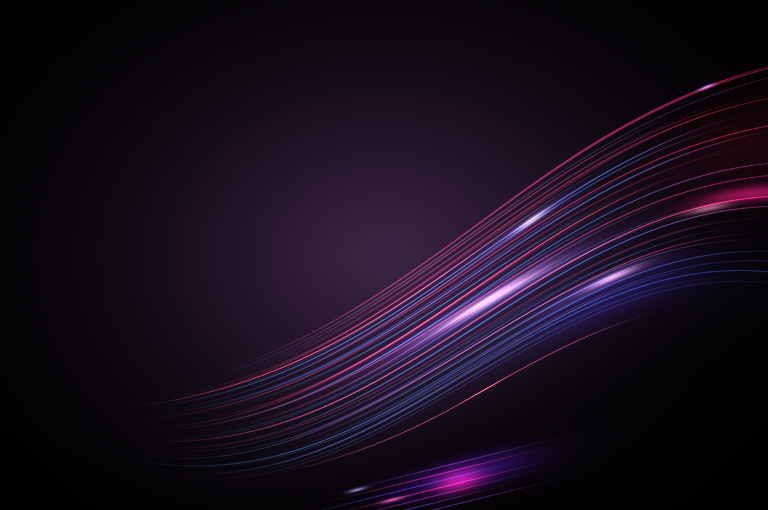
Write a WebGL 1 fragment shader that draws this background.

```glsl
precision highp float;
// Flowing bundle of neon light trails with soft flares over a dark violet glow.
uniform vec2 u_resolution;

#define TRAILS 52
#define LOW_TRAILS 7
#define TRAIL_WIDTH 0.0009
#define TRAIL_GAIN 0.86
#define WOBBLE 0.014
#define PINK vec3(0.90, 0.27, 0.46)
#define CYAN vec3(0.24, 0.60, 0.76)
#define BLUE vec3(0.14, 0.20, 0.72)
#define RED vec3(0.78, 0.08, 0.24)
#define VIOLET vec3(0.36, 0.19, 0.56)
#define MAGENTA vec3(0.78, 0.09, 0.42)

float hash(float n) {
    return fract(sin(n * 127.1 + 3.7) * 43758.5453);
}

// Heights of the lower (x) and upper (y) borders of the bundle.
vec2 borders(float x) {
    float z = exp(2.0 * (x - 0.62) / 0.36);
    float lower = 0.251 - 0.193 * cos(3.14159 * (x - 0.27) / 0.69);
    float upper = 0.56 + 0.395 * (z - 1.0) / (z + 1.0);
    return vec2(lower, upper);
}

// Soft elliptical spot.
float spot(vec2 p, vec2 center, vec2 size) {
    vec2 d = (p - center) / size;
    return exp(-dot(d, d));
}

// Antialiased thin line; keeps its energy when thinner than a pixel.
float hairline(float dist, float width) {
    float w = max(width, 0.58 / u_resolution.y);
    return (1.0 - smoothstep(0.0, 2.0 * w, abs(dist))) * min(1.0, 1.25 * width / w);
}

// Trail hue: mixed pink and cyan, turning red, magenta or blue at the right.
vec3 trailColor(float t, float x, float seed) {
    vec3 warm = mix(PINK, RED, 0.7 * hash(seed + 5.0));
    vec3 cool = mix(BLUE, CYAN, 0.35 + 0.65 * hash(seed + 9.0));
    vec3 base = mix(warm, cool, step(0.48, hash(seed + 2.0)));
    base = mix(base, mix(BLUE, CYAN, 0.5), 0.75 * (1.0 - smoothstep(0.08, 0.3, t)));
    vec3 tip = mix(BLUE, MAGENTA, smoothstep(0.10, 0.22, t));
    tip = mix(tip, RED, smoothstep(0.5, 0.75, t));
    return mix(base, tip, 0.75 * smoothstep(0.78, 0.97, x));
}

vec3 backdrop(vec2 uv) {
    float halo = spot(uv, vec2(0.5), vec2(0.31, 0.36));
    float core = spot(uv, vec2(0.5), vec2(0.08, 0.09));
    return vec3(0.008, 0.004, 0.010) + halo * vec3(0.19, 0.115, 0.22) + core * vec3(0.025, 0.02, 0.03);
}

// Flares in bundle space: x along the canvas, y across the bundle.
vec3 flares(vec2 s) {
    vec2 m = vec2(s.x, s.y + 0.35 * (s.x - 0.634));
    vec3 c = VIOLET * 0.68 * spot(m, vec2(0.63, 0.46), vec2(0.125, 0.06));
    c += vec3(0.68, 0.62, 0.52) * spot(m, vec2(0.637, 0.46), vec2(0.062, 0.030));
    c += VIOLET * 0.35 * spot(s, vec2(0.68, 0.78), vec2(0.06, 0.04));
    c += vec3(0.62, 0.58, 0.64) * spot(s, vec2(0.692, 0.78), vec2(0.020, 0.020));
    c += VIOLET * 0.5 * spot(s, vec2(0.78, 0.18), vec2(0.075, 0.038));
    c += vec3(0.68, 0.55, 0.55) * spot(s, vec2(0.797, 0.18), vec2(0.030, 0.019));
    c += MAGENTA * 0.7 * spot(s, vec2(0.98, 0.425), vec2(0.075, 0.036));
    c += vec3(0.5, 0.35, 0.4) * spot(s, vec2(0.922, 0.385), vec2(0.026, 0.016));
    c += vec3(0.05, 0.035, 0.20) * spot(s, vec2(0.80, 0.06), vec2(0.11, 0.12));
    c += vec3(0.09, 0.008, 0.025) * spot(s, vec2(0.98, 0.65), vec2(0.11, 0.2));
    c += vec3(0.02, 0.02, 0.055) * spot(s, vec2(0.62, 0.4), vec2(0.18, 0.35));
    return c;
}

vec3 trails(vec2 uv, vec2 edge, vec2 slope) {
    vec3 c = vec3(0.0);
    for (int i = 0; i < TRAILS; i++) {
        float k = float(i);
        float t = (k + 0.7 * hash(k)) / float(TRAILS);
        float bend = WOBBLE * sin(uv.x * 5.0 + 6.283 * hash(k + 40.0));
        float lift = t + bend * smoothstep(0.0, 0.1, t) * smoothstep(1.0, 0.9, t);
        float dist = (uv.y - mix(edge.x, edge.y, lift)) / length(vec2(1.0, mix(slope.x, slope.y, t)));
        float start = 0.14 + 0.22 * hash(k + 11.0);
        float stop = 0.78 + 0.45 * hash(k + 23.0) - 0.06 * smoothstep(0.4, 0.7, t);
        float fade = smoothstep(start, start + 0.28, uv.x) * (1.0 - smoothstep(stop - 0.2, stop, uv.x));
        float power = 0.22 + 0.9 * pow(hash(k + 31.0), 1.5);
        c += trailColor(t, uv.x, k) * hairline(dist, TRAIL_WIDTH) * fade * power;
    }
    // Pink outliers: one above the bundle and one below it.
    float top = hairline(uv.y - edge.y, 0.001) * smoothstep(0.55, 0.8, uv.x) * (1.0 - 0.7 * smoothstep(0.92, 1.0, uv.x));
    float lowY = mix(edge.x, edge.y, -0.095 * smoothstep(0.32, 0.6, uv.x));
    float low = hairline(uv.y - lowY, 0.0011) * smoothstep(0.34, 0.56, uv.x) * (1.0 - smoothstep(0.72, 0.86, uv.x));
    c += MAGENTA * top + PINK * low * (0.7 + spot(uv, vec2(0.63, 0.238), vec2(0.03)));
    c += vec3(0.6, 0.5, 0.9) * spot(uv, vec2(0.92, borders(0.92).y), vec2(0.011, 0.012)) * hairline(uv.y - edge.y, 0.003);
    return c * TRAIL_GAIN;
}

// Small tilted group of streaks near the bottom edge.
vec3 lowStreaks(vec2 p) {
    vec2 r = p - vec2(0.90, 0.057);
    r = vec2(0.97 * r.x + 0.24 * r.y, 0.97 * r.y - 0.24 * r.x);
    vec3 c = vec3(0.15, 0.04, 0.36) * spot(r, vec2(0.02, 0.010), vec2(0.13, 0.030));
    c += MAGENTA * 0.75 * spot(r, vec2(0.0), vec2(0.045, 0.020));
    c += vec3(0.5, 0.5, 0.75) * spot(r, vec2(-0.198, 0.031), vec2(0.018, 0.003));
    c += vec3(0.6, 0.25, 0.5) * spot(r, vec2(-0.136, -0.005), vec2(0.024, 0.004));
    for (int i = 0; i < LOW_TRAILS; i++) {
        float k = float(i);
        float fade = spot(r, vec2(-0.12 + 0.12 * hash(k + 61.0), 0.0), vec2(0.14, 1.0));
        vec3 hue = mix(BLUE, MAGENTA, hash(k + 71.0));
        c += hue * 0.7 * fade * hairline(r.y - 0.035 + 0.013 * k, TRAIL_WIDTH);
    }
    return c;
}

void main() {
    vec2 uv = gl_FragCoord.xy / u_resolution;
    float aspect = u_resolution.x / u_resolution.y;
    vec2 edge = borders(uv.x);
    vec2 slope = (borders(uv.x + 0.01) - edge) / (0.01 * aspect);
    float across = (uv.y - edge.x) / max(edge.y - edge.x, 0.05);
    vec3 color = backdrop(uv) * (1.0 - 0.45 * smoothstep(0.1, -0.5, across));
    color += flares(vec2(uv.x, across)) + trails(uv, edge, slope);
    color += lowStreaks(vec2(uv.x * aspect, uv.y));
    gl_FragColor = vec4(min(color, 1.0), 1.0);
}
```
